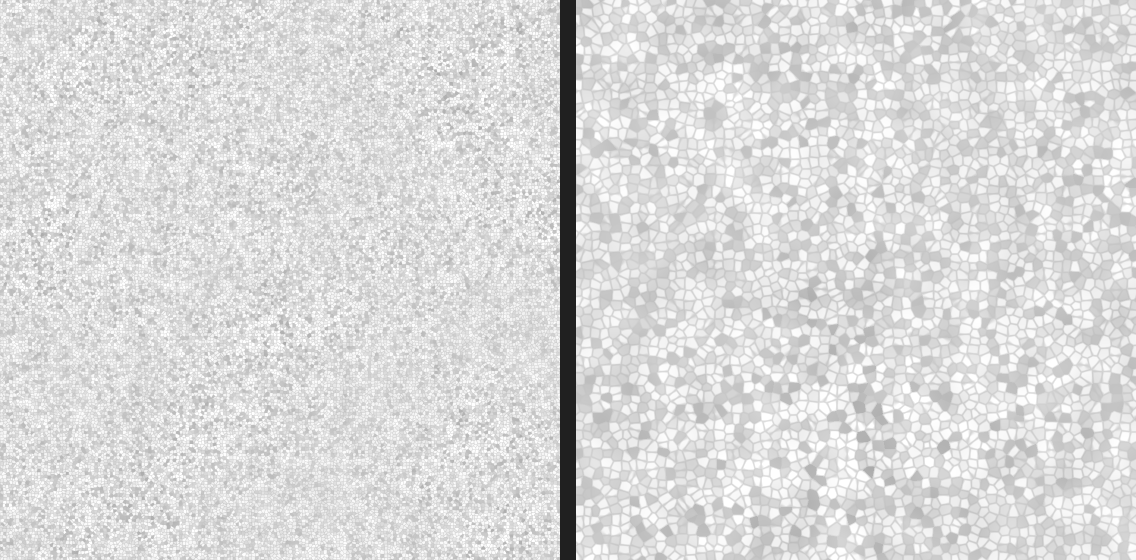
Left, the full canvas; right, a detail of the centre.
Give the GLSL for this texture, as a WebGL 1 fragment shader.

```glsl
precision highp float;
// Fine pale grey grain: tiny packed cells with soft outlines and faint uneven patches.
uniform vec2 u_resolution;

vec3 hash3(vec2 p) {
  vec3 q = fract(vec3(p.xyx) * vec3(0.1031, 0.1030, 0.0973));
  q += dot(q, q.yxz + 33.33);
  return fract((q.xxy + q.yzz) * q.zyx);
}

float gradientDot(vec2 corner, vec2 offset) {
  float angle = 6.2832 * hash3(corner + 71.0).x;
  return dot(vec2(cos(angle), sin(angle)), offset);
}

float gradientNoise(vec2 p) {
  vec2 i = floor(p);
  vec2 f = p - i;
  vec2 w = f * f * f * (f * (f * 6.0 - 15.0) + 10.0);
  vec2 e = vec2(1.0, 0.0);
  float low = mix(gradientDot(i, f), gradientDot(i + e, f - e), w.x);
  float high = mix(gradientDot(i + e.yx, f - e.yx), gradientDot(i + 1.0, f - 1.0), w.x);
  return mix(low, high, w.y);
}

// Grey of the nearest cell, darkened towards its outline.
float grain(vec2 p, float contrast) {
  vec2 home = floor(p);
  float nearest = 9.0;
  float second = 9.0;
  float pick = 0.0;
  for (int y = -1; y <= 1; y++) {
    for (int x = -1; x <= 1; x++) {
      vec2 cell = home + vec2(float(x), float(y));
      vec3 h = hash3(cell + 11.0);
      float d = length(cell + 0.1 + 0.8 * h.xy - p);
      if (d < nearest) {
        second = nearest;
        nearest = d;
        pick = h.z;
      } else {
        second = min(second, d);
      }
    }
  }
  float tone = 0.9 + contrast * (0.077 - 0.235 * pick * pick);
  float outline = 1.0 - smoothstep(0.0, 0.32, second - nearest);
  return mix(tone, min(tone, 0.77), 0.75 * outline);
}

void main() {
  vec2 uv = gl_FragCoord.xy / u_resolution.y;

  // Broad patches vary the contrast, small clumps the brightness.
  float contrast = 1.0 + 0.5 * gradientNoise(uv * 4.0 + 3.0)
                       + 0.35 * gradientNoise(uv * 11.0 + 40.0);
  float clumps = 0.06 * gradientNoise(uv * 48.0)
               + 0.035 * gradientNoise(uv * vec2(22.0, 13.0) + 90.0);

  // Four samples per pixel smooth the cell edges.
  float grey = 0.0;
  for (int j = 0; j < 2; j++) {
    for (int i = 0; i < 2; i++) {
      vec2 shift = (vec2(float(i), float(j)) - 0.5) * 0.5 / u_resolution.y;
      grey += 0.25 * grain((uv + shift) * 178.0, contrast);
    }
  }
  gl_FragColor = vec4(vec3(clamp(grey + clumps, 0.0, 1.0)), 1.0);
}
```
